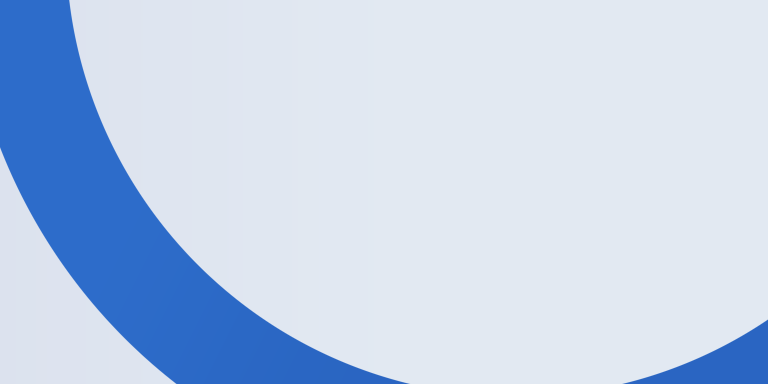
A WebGL 1 fragment shader for this background:

```glsl
precision highp float;
// A broad blue ring sweeps across the lower left of a pale, cool backdrop.
// The ring is a circle distance band centred above the canvas; the backdrop
// and the ring each carry a soft linear gradient.

uniform vec2 u_resolution;

// Signed distance to a ring: negative inside the band.
float ringDistance(vec2 p, vec2 center, float innerRadius, float outerRadius) {
  float r = length(p - center);
  return max(innerRadius - r, r - outerRadius);
}

void main() {
  // Canvas units: height is 1, origin at the lower left.
  vec2 p = gl_FragCoord.xy / u_resolution.y;
  float across = gl_FragCoord.x / u_resolution.x;
  float pixel = 1.0 / u_resolution.y;

  // Backdrop: slightly greyer at the left, levelling off past the middle.
  vec3 color = mix(vec3(0.862, 0.886, 0.933), vec3(0.886, 0.914, 0.950),
                   smoothstep(-0.1, 0.6, across));

  // Ring: deepens a little towards its lower right end.
  vec3 ringBlue = mix(vec3(0.178, 0.425, 0.792), vec3(0.163, 0.397, 0.760),
                      smoothstep(0.0, 1.0, p.x - 0.5 * p.y));
  float d = ringDistance(p, vec2(1.344, 1.139), 1.172, 1.442);
  color = mix(color, ringBlue, 1.0 - smoothstep(-0.7 * pixel, 0.7 * pixel, d));

  gl_FragColor = vec4(color, 1.0);
}
```
